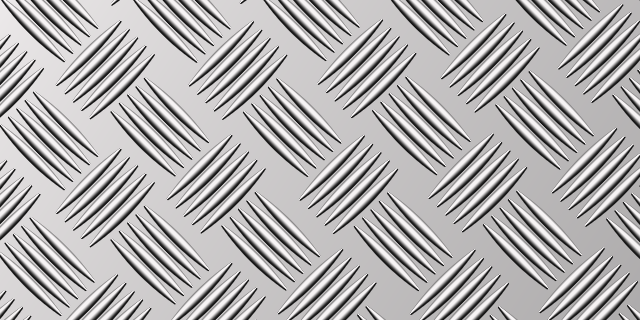
Give the GLSL for this texture, as a Shadertoy shader.

```glsl
// Brushed steel tread plate: groups of five raised lens-shaped ribs that turn
// by a right angle at every step along slanted chains. Each chain slips a
// little along its length; ribs are distance functions shaded across.

#define ORIGIN vec2(0.328, 0.217)    // centre of one rising group, y down
#define STEP vec2(0.1732, 0.1784)    // from a group to the next in its chain
#define SIDE vec2(0.3802, -0.0208)   // from a chain to its neighbour
#define SLIP vec2(0.0625, 0.0417)    // largest shift of a chain
#define SLIP_RATE 0.57               // change of shift from chain to chain
#define RIB_PITCH 0.0368
#define RIB_LENGTH 0.143             // half length
#define RIB_WIDTH 0.0152             // half width
#define TIP_RADIUS 0.0025
#define SHADOW 0.0028
#define TINT vec3(1.0, 0.988, 0.991)

float cross2(vec2 a, vec2 b) { return a.x * b.y - a.y * b.x; }

float coverage(float dist, float pixel) {
    return clamp(0.5 - dist / pixel, 0.0, 1.0);
}

// Half length, half width, arc radius and arc centre offset of the lens
vec4 lensShape() {
    float len = RIB_LENGTH - TIP_RADIUS;
    float wid = RIB_WIDTH - TIP_RADIUS;
    float radius = (len * len + wid * wid) / (2.0 * wid);
    return vec4(len, wid, radius, radius - wid);
}

// Distance to a lens along x with rounded tips
float ribDistance(vec2 q) {
    vec4 lens = lensShape();
    q = abs(q);
    bool beyondTip = (q.x - lens.x) * lens.w > q.y * lens.x;
    float dist = beyondTip ? length(q - vec2(lens.x, 0.0))
                           : length(q + vec2(0.0, lens.w)) - lens.z;
    return dist - TIP_RADIUS;
}

// Grey across a rib: soft upper edge, bright ridge, dark lower flank
float ribTone(vec2 q) {
    vec4 lens = lensShape();
    float x = min(abs(q.x), lens.x);
    float halfWidth = sqrt(lens.z * lens.z - x * x) - lens.w + TIP_RADIUS;
    float v = clamp(q.y / halfWidth, -1.0, 1.0);
    float upper = mix(0.50, 0.97, smoothstep(-1.0, -0.5, v));
    return mix(upper, 0.09, smoothstep(-0.1, 1.0, v));
}

// Lay one group of five ribs over the tone below it
float addGroup(float tone, vec2 q, float pixel) {
    q.y -= RIB_PITCH * clamp(floor(q.y / RIB_PITCH + 0.5), -2.0, 2.0);
    float shade = coverage(ribDistance(q - vec2(0.0, SHADOW)), pixel);
    float rib = coverage(ribDistance(q), pixel);
    tone = mix(tone, 0.08, shade);
    return mix(tone, ribTone(q), rib);
}

void mainImage(out vec4 fragColor, in vec2 fragCoord) {
    float pixel = 1.0 / iResolution.y;
    vec2 uv = fragCoord / iResolution.xy;
    vec2 p = vec2(fragCoord.x, iResolution.y - fragCoord.y) * pixel;

    // Plate, fading from the upper left to the lower right
    float fade = 0.75 * uv.x + 0.25 * (1.0 - uv.y);
    float tone = mix(0.93, 0.68, pow(fade, 0.8));

    // Nearby chains, and nearby groups within each chain
    vec2 fromOrigin = p - ORIGIN;
    float nearChain = floor(cross2(fromOrigin, STEP) / cross2(SIDE, STEP) + 0.5);
    for (int i = -1; i <= 1; i++) {
        float chain = nearChain + float(i);
        vec2 r = fromOrigin - chain * SIDE - SLIP * abs(sin(SLIP_RATE * chain));
        float nearGroup = floor(dot(r, STEP) / dot(STEP, STEP) + 0.5);
        for (int j = -1; j <= 1; j++) {
            float group = nearGroup + float(j);
            vec2 g = r - group * STEP;
            // Even groups rise to the right, odd ones fall
            float turn = mod(group, 2.0) < 0.5 ? 1.0 : -1.0;
            vec2 q = vec2(g.x - turn * g.y, turn * g.x + g.y) * sqrt(0.5);
            tone = addGroup(tone, q, pixel);
        }
    }
    fragColor = vec4(tone * TINT, 1.0);
}
```
